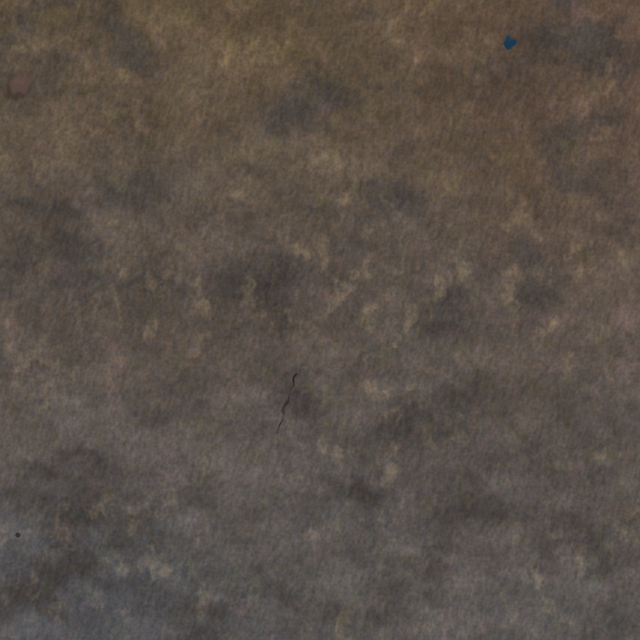
Give the GLSL for this texture, as a Shadertoy shader.

```glsl
// Weathered brown-grey painted wall: mottled dabs, fine brushed grain and a few blemishes.

vec2 randomGradient(vec2 cell) {
    vec3 h = fract(cell.xyx * vec3(0.1031, 0.1030, 0.0973));
    h += dot(h, h.yzx + 33.33);
    float angle = 6.2832 * fract((h.x + h.y) * h.z);
    return vec2(cos(angle), sin(angle));
}

float gradientNoise(vec2 p) {
    vec2 i = floor(p), f = fract(p);
    vec2 u = f * f * f * (f * (f * 6.0 - 15.0) + 10.0);
    vec2 e = vec2(1.0, 0.0);
    float low = mix(dot(randomGradient(i), f),
                    dot(randomGradient(i + e.xy), f - e.xy), u.x);
    float high = mix(dot(randomGradient(i + e.yx), f - e.yx),
                     dot(randomGradient(i + e.xx), f - e.xx), u.x);
    return mix(low, high, u.y);
}

float fbm(vec2 p) {
    float sum = 0.0, amplitude = 1.0;
    for (int octave = 0; octave < 4; octave++) {
        sum += amplitude * gradientNoise(p);
        p = mat2(1.6, 1.2, -1.2, 1.6) * p + 17.3;
        amplitude *= 0.6;
    }
    return sum;
}

float segmentDistance(vec2 p, vec2 a, vec2 b) {
    vec2 ab = b - a;
    return length(p - a - ab * clamp(dot(p - a, ab) / dot(ab, ab), 0.0, 1.0));
}

// Soft-edged disc mask
float spot(vec2 p, vec2 center, float radius) {
    return 1.0 - smoothstep(radius * 0.6, radius * 1.3, length(p - center));
}

void mainImage(out vec4 fragColor, in vec2 fragCoord) {
    vec2 uv = fragCoord / iResolution.y;
    vec2 warped = uv + 0.005 * vec2(gradientNoise(uv * 50.0), gradientNoise(uv * 50.0 + 40.0));

    // Broad wash: cool grey below, umber above, reddish at the upper right
    float height = uv.y + 0.20 * fbm(uv * 3.0 + 5.0);
    vec3 color = mix(vec3(0.338, 0.322, 0.312), vec3(0.343, 0.307, 0.281), smoothstep(0.0, 0.55, height));
    color = mix(color, vec3(0.366, 0.310, 0.242), smoothstep(0.5, 1.05, height));
    color = mix(color, vec3(0.355, 0.288, 0.250), 0.8 * smoothstep(0.65, 0.0, length(uv - vec2(1.05, 0.95))));
    color = mix(color, vec3(0.318, 0.318, 0.332), 0.8 * smoothstep(0.38, 0.0, length((uv - vec2(0.10, 0.04)) * vec2(0.8, 1.4))));

    // Cloudy dark patches, wider than tall, and general mottling
    float clouds = fbm(warped * vec2(5.0, 8.0) + 11.0);
    color = mix(color, vec3(0.262, 0.243, 0.232), 0.75 * smoothstep(-0.05, 0.65, clouds));
    color *= 1.02 + 0.12 * fbm(uv * vec2(3.5, 5.0) + 71.0);
    color *= 1.0 + 0.14 * fbm(warped * vec2(15.0, 17.0) + 31.0);

    // Ochre, olive and mauve dabs, gathered in clusters
    float cluster = smoothstep(-0.35, 0.45, fbm(uv * 4.5 + 61.0));
    float ochre = smoothstep(0.05, 0.70, fbm(warped * vec2(27.0, 22.0) + 7.0));
    float olive = smoothstep(0.15, 0.75, fbm(warped * vec2(23.0, 19.0) + 83.0));
    float mauve = smoothstep(0.10, 0.70, fbm(warped * vec2(25.0, 27.0) + 47.0));
    color += vec3(0.100, 0.083, 0.052) * ochre * cluster;
    color += vec3(0.016, 0.024, 0.002) * olive;
    color += vec3(0.034, 0.018, 0.024) * mauve;

    // Short steep brush hairs and fine grain
    vec2 slanted = vec2(uv.x - 0.25 * uv.y, uv.y);
    float hairs = gradientNoise(slanted * vec2(105.0, 52.0)) + 0.9 * gradientNoise(slanted * vec2(180.0, 100.0) + 9.0);
    float grain = gradientNoise(uv * 215.0 + 3.0) + 0.6 * gradientNoise(uv * 120.0 + 55.0);
    color *= 1.0 + 0.115 * hairs + 0.110 * grain;
    color += 0.018 * gradientNoise(uv * 75.0 + 21.0) * vec3(1.0, 0.2, -1.0);

    // Thin broken crack
    vec2 wobble = uv + 0.007 * vec2(gradientNoise(uv * 60.0), 0.0);
    float crack = min(segmentDistance(wobble, vec2(0.463, 0.415), vec2(0.448, 0.370)),
                      segmentDistance(wobble, vec2(0.448, 0.370), vec2(0.435, 0.325)));
    float crackStrength = clamp(0.30 + 0.8 * gradientNoise(uv * 55.0), 0.0, 0.6);
    color *= 1.0 - crackStrength * (1.0 - smoothstep(0.0, 0.0032, crack));

    // Pinkish knob with a shaded rim, a blue fleck and a dark pit
    vec2 ragged = uv + 0.010 * vec2(gradientNoise(uv * 70.0), gradientNoise(uv * 70.0 + 13.0));
    color = mix(color, vec3(0.215, 0.175, 0.160), 0.55 * spot(ragged, vec2(0.028, 0.866), 0.023));
    color = mix(color, color * 0.5 + vec3(0.245, 0.185, 0.170), 0.8 * spot(ragged, vec2(0.032, 0.869), 0.016));
    color = mix(color, vec3(0.090, 0.220, 0.320), 0.95 * spot(ragged, vec2(0.797, 0.933), 0.009));
    color = mix(color, vec3(0.160, 0.130, 0.115), 0.75 * spot(uv, vec2(0.028, 0.164), 0.004));

    fragColor = vec4(color, 1.0);
}
```
